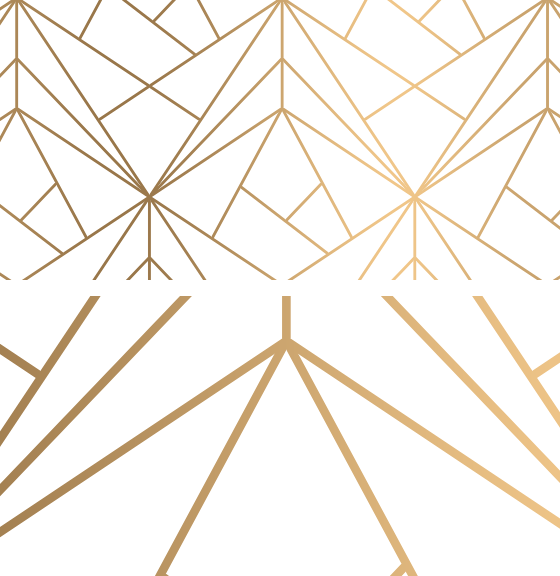
Top: the whole. Bottom: its middle third, enlarged.
A Shadertoy shader for this pattern:

```glsl
// Art deco lattice of thin gold lines on white: fans of rays join half-dropped hubs.
// Each motif is a set of segment distances, folded about its axis where symmetric;
// two interleaved grids of motifs fill the plane, tinted by a metallic gradient.

const float VIEW_HEIGHT = 2.11;            // canvas height; one unit is half a repeat across
const vec2 PERIOD = vec2(2.0, 3.0);        // spacing of one grid of hubs
const vec2 FIRST_HUB = vec2(2.126, -0.016); // measured from the upper left corner
const float HALF_WIDTH = 0.0108;

float segmentDistance(vec2 p, vec2 a, vec2 b) {
    vec2 ap = p - a, ab = b - a;
    return length(ap - ab * clamp(dot(ap, ab) / dot(ab, ab), 0.0, 1.0));
}

// Distance to the lines hanging below a hub at the origin, y pointing down
float motifDistance(vec2 p) {
    vec2 hub = vec2(0.0);
    vec2 lowerHub = vec2(1.0, 1.5);
    vec2 chevron = vec2(0.0, 0.456);
    vec2 apex = vec2(0.0, 0.832);
    vec2 crossing = vec2(1.0, 0.665);
    vec2 q = vec2(abs(p.x), p.y);

    // Stem and rays running to the lower hubs
    float d = segmentDistance(q, hub, apex);
    d = min(d, segmentDistance(q, hub, lowerHub));
    d = min(d, segmentDistance(q, chevron, lowerHub));
    d = min(d, segmentDistance(q, apex, lowerHub));

    // Shallow rays, crossing between neighbours and stopping on the steep ray
    d = min(d, segmentDistance(q, hub, crossing));
    d = min(d, segmentDistance(q, crossing, vec2(0.615, 0.922)));

    // Tent below the apex with its asymmetric inner braces
    d = min(d, segmentDistance(q, apex, vec2(0.527, 1.811)));
    d = min(d, segmentDistance(p, vec2(-0.316, 1.420), vec2(0.346, 1.929)));
    return min(d, segmentDistance(p, vec2(0.302, 1.394), vec2(0.027, 1.682)));
}

// Repeat the motif: x spans -1..1 and y spans -0.4..2.6 around each hub
float gridDistance(vec2 p) {
    vec2 margin = vec2(1.0, 0.4);
    return motifDistance(mod(p + margin, PERIOD) - margin);
}

// Metallic sheen across the canvas, t from 0 at left to 1 at right
vec3 goldColor(float t) {
    vec3 bronze = vec3(0.60, 0.465, 0.29);
    vec3 lightGold = vec3(0.945, 0.78, 0.54);
    vec3 tan_ = vec3(0.79, 0.64, 0.43);
    vec3 color = mix(mix(bronze, tan_, 0.4), bronze, smoothstep(0.0, 0.18, t));
    color = mix(color, lightGold, smoothstep(0.22, 0.73, t));
    return mix(color, tan_, smoothstep(0.70, 0.96, t));
}

void mainImage(out vec4 fragColor, in vec2 fragCoord) {
    float pixel = VIEW_HEIGHT / iResolution.y;
    vec2 p = vec2(fragCoord.x, iResolution.y - fragCoord.y) * pixel - FIRST_HUB;

    // The second grid is shifted by half a period both ways
    float d = min(gridDistance(p), gridDistance(p - 0.5 * PERIOD));
    float line = 1.0 - smoothstep(-0.6 * pixel, 0.6 * pixel, d - HALF_WIDTH);

    vec3 color = mix(vec3(1.0), goldColor(fragCoord.x / iResolution.x), line);
    fragColor = vec4(color, 1.0);
}
```
